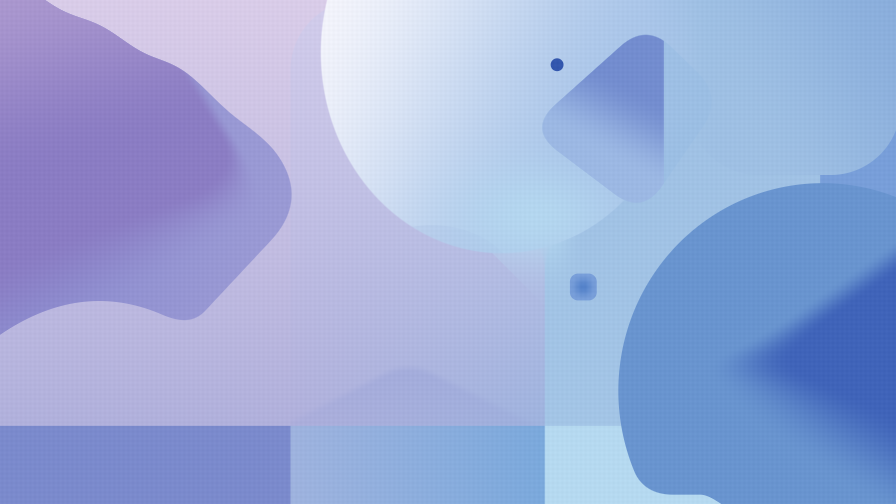
Give the GLSL for this background, as a Shadertoy shader.

```glsl
// Soft pastel collage: translucent rounded shapes over tinted panels with a fine woven grid.

const float UNITS = 4.32;  // design units per canvas height, y points down
const float COLUMN_A = 2.49;
const float COLUMN_B = 4.67;
const float STRIP_TOP = 3.65;
const float WEAVE_PERIOD = 0.04;
const float WEAVE_STRENGTH = 0.006;

const vec3 LILAC = vec3(0.85, 0.80, 0.91);
const vec3 MAUVE = vec3(0.69, 0.69, 0.86);
const vec3 PERIWINKLE = vec3(0.48, 0.54, 0.80);
const vec3 HAZE = vec3(0.62, 0.70, 0.87);
const vec3 SKY = vec3(0.62, 0.75, 0.89);
const vec3 ICE = vec3(0.71, 0.85, 0.94);
const vec3 PEARL = vec3(0.96, 0.96, 0.985);
const vec3 STEEL = vec3(0.47, 0.62, 0.85);
const vec3 VIOLET = vec3(0.54, 0.48, 0.76);
const vec3 AZURE = vec3(0.41, 0.58, 0.81);
const vec3 COBALT = vec3(0.24, 0.38, 0.72);

float pixelSize;

float cover(float d) { return clamp(0.5 - d / pixelSize, 0.0, 1.0); }
float soft(float d, float w) { return 1.0 - smoothstep(-w, w, d); }

float smoothMax(float a, float b, float k) {
    float h = max(k - abs(a - b), 0.0) / k;
    return max(a, b) + h * h * k * 0.25;
}

// Distance to the line s.xy - s.zw; positive outside for clockwise edges
float edge(vec2 p, vec4 s) {
    vec2 d = normalize(s.zw - s.xy);
    return dot(p - s.xy, vec2(d.y, -d.x));
}

// Rounded corner between two lines
float corner(vec2 p, vec4 s, vec4 t, float k) { return smoothMax(edge(p, s), edge(p, t), k); }

float roundBox(vec2 p, vec2 lo, vec2 hi, float r) {
    vec2 q = abs(p - 0.5 * (lo + hi)) - 0.5 * (hi - lo) + r;
    return length(max(q, 0.0)) + min(max(q.x, q.y), 0.0) - r;
}

float ellipse(vec2 p, vec2 c, vec2 r) { return (length((p - c) / r) - 1.0) * min(r.x, r.y); }

// Columns and the bottom strip
vec3 panels(vec2 p) {
    float fall = clamp(p.y / STRIP_TOP, 0.0, 1.0);
    float strip = cover(STRIP_TOP - p.y);
    float across = clamp((p.x - COLUMN_A) / (COLUMN_B - COLUMN_A), 0.0, 1.0);
    vec3 left = mix(mix(LILAC, MAUVE, fall), PERIWINKLE, strip);

    vec3 middle = mix(LILAC - vec3(0.03, 0.0, -0.01), mix(MAUVE, HAZE, across), fall);
    float hill = corner(p, vec4(2.5, 3.62, 3.5, 3.1), vec4(3.5, 3.1, 4.4, 3.55), 0.2);
    middle = mix(middle, vec3(0.59, 0.63, 0.84), 0.5 * soft(hill, 0.04) * soft(p.y - 3.5, 0.6));
    middle = mix(middle, mix(HAZE, vec3(0.48, 0.66, 0.86), across), strip);

    vec3 right = mix(mix(SKY, ICE, 0.2 * fall), ICE, strip);
    right = mix(right, STEEL, cover(7.03 - p.x));
    vec3 col = mix(left, middle, cover(roundBox(p, vec2(COLUMN_A, 0.0), vec2(12.0, 9.0), 0.6)));
    float blur = mix(0.2, pixelSize, smoothstep(1.9, 2.3, p.y));
    return mix(col, right, soft(COLUMN_B - p.x, blur));
}

vec3 violetShape(vec3 col, vec2 p) {
    float wave = 0.02 * sin(p.x * 9.0);
    float body = corner(p + vec2(0.0, wave), vec4(0.4, 0.0, 1.65, 0.65), vec4(1.65, 0.65, 2.35, 1.3), 0.1);
    body = smoothMax(body, edge(p, vec4(2.38, 2.0, 1.8, 2.62)), 0.6);
    float dip = p.x / 0.85 - 1.0;
    body = smoothMax(body, p.y - 2.58 - 0.29 * dip * dip, 0.25);
    vec3 tint = mix(vec3(0.60, 0.60, 0.83), vec3(0.55, 0.55, 0.81), 1.0 - smoothstep(0.0, 2.4, p.x));
    col = mix(col, tint, cover(body));

    float core = corner(p, vec4(1.6, 0.6, 2.0, 1.25), vec4(1.85, 1.75, 0.0, 2.65), 0.5);
    float blur = mix(0.06, 0.4, smoothstep(1.2, 2.4, p.y));
    vec3 shade = mix(vec3(0.68, 0.60, 0.81), VIOLET, smoothstep(-0.2, 1.6, p.y + 0.3 * p.x));
    return mix(col, shade, 0.92 * soft(core, blur) * cover(body));
}

// Large pale disc with light spilling from its lower rim
vec3 pearlDisc(vec3 col, vec2 p) {
    float disc = ellipse(p, vec2(4.3, 0.45), vec2(1.55, 1.72));
    float blur = mix(pixelSize, 0.35, smoothstep(4.8, 5.7, p.x) * soft(p.y - 1.2, 0.6));
    vec3 shine = mix(PEARL, vec3(0.66, 0.77, 0.91), smoothstep(-0.3, 3.1, p.x - 2.75 + 0.5 * p.y));
    shine = mix(shine, HAZE, 0.2 * cover(ellipse(p, vec2(3.7, 2.5), vec2(0.75, 0.57))));
    col = mix(col, shine, soft(disc, blur));
    vec2 q = (p - vec2(4.6, 1.85)) / vec2(0.65, 0.42);
    float spill = cover(edge(p, vec4(4.6, 2.55, 4.2, 2.15))) * soft(p.x - 4.87, 0.15);
    return mix(col, ICE, 0.85 * exp(-dot(q, q)) * max(spill, cover(disc)));
}

vec3 diamond(vec3 col, vec2 p) {
    float l = corner(p, vec4(4.70, 0.95, 5.37, 0.35), vec4(5.29, 1.68, 4.72, 1.25), 0.31);
    float r = corner(p, vec4(5.70, 0.35, 6.02, 0.66), vec4(6.05, 1.05, 5.65, 1.63), 0.31);
    float d = cover(smoothMax(l, r, 0.3));
    col = mix(col, vec3(0.60, 0.74, 0.89), 0.65 * d);
    float fade = smoothstep(0.3, 1.05, p.y - 0.55 * (p.x - 4.65));
    vec3 tint = mix(vec3(0.45, 0.55, 0.81), vec3(0.61, 0.72, 0.89), fade);
    return mix(col, tint, d * cover(p.x - 5.69));
}

vec3 cobaltShape(vec3 col, vec2 p) {
    float base = 4.24 + 0.15 * smoothstep(6.0, 6.35, p.x);
    float body = smoothMax(ellipse(p, vec2(7.05, 3.35), vec2(1.75, 1.78)), p.y - base, 0.2);
    float wedge = corner(p, vec4(6.4, 3.1, 7.68, 2.2), vec4(7.68, 4.0, 6.4, 3.15), 0.2);
    float blur = mix(0.12, 0.4, smoothstep(2.7, 3.8, p.y));
    return mix(col, mix(AZURE, COBALT, 0.95 * soft(wedge, blur)), cover(body));
}

void mainImage(out vec4 fragColor, in vec2 fragCoord) {
    pixelSize = UNITS / iResolution.y;
    vec2 p = vec2(fragCoord.x, iResolution.y - fragCoord.y) * pixelSize;
    vec3 col = pearlDisc(violetShape(panels(p), p), p);
    vec3 pane = mix(SKY, vec3(0.54, 0.68, 0.86), smoothstep(5.8, 7.8, p.x - 0.5 * p.y));
    float paneMask = cover(roundBox(p, vec2(5.9, -2.0), vec2(7.72, 1.5), 0.6));
    col = mix(col, pane, smoothstep(5.85, 6.15, p.x) * paneMask);
    col = cobaltShape(diamond(col, p), p);
    // Dot and small tile
    col = mix(col, vec3(0.20, 0.34, 0.68), cover(length(p - vec2(4.775, 0.555)) - 0.055));
    vec2 q = p - vec2(5.0, 2.46);
    vec3 tile = mix(vec3(0.33, 0.51, 0.79), STEEL, smoothstep(0.0, 0.12, length(q)));
    col = mix(col, tile, cover(roundBox(q, vec2(-0.115), vec2(0.115), 0.07)));
    // Woven grid
    vec2 weave = cos(6.2832 * p / WEAVE_PERIOD);
    fragColor = vec4(clamp(col + WEAVE_STRENGTH * (weave.x + weave.y), 0.0, 1.0), 1.0);
}
```
